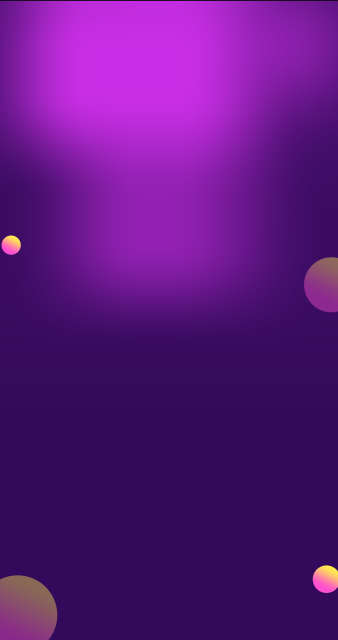
Reproduce this background procedurally as a WebGL 2 fragment shader.

```glsl
#version 300 es
precision highp float;

uniform vec2 u_resolution;
out vec4 fragColor;

#define NIGHT vec3(0.200, 0.040, 0.355)
#define ORCHID vec3(0.790, 0.182, 0.900)
#define PINK vec3(1.00, 0.31, 0.82)
#define YELLOW vec3(1.00, 0.93, 0.30)
#define EDGE_COLOR vec3(0.09, 0.04, 0.12)
#define EDGE_HEIGHT 0.0015
#define COLUMN_STRENGTH 0.61
#define PATCH_STRENGTH 0.52
#define HALO_STRENGTH 0.06

// Soft plateau: rises from a to b, falls from c to d
float plateau(float x, float a, float b, float c, float d) {
    return smoothstep(a, b, x) * (1.0 - smoothstep(c, d, x));
}

float bell(vec2 p, vec2 center, vec2 radius) {
    vec2 q = (p - center) / radius;
    return exp(-dot(q, q));
}

// Blurred lights, joined by screen blending
float glow(vec2 uv) {
    float crown = plateau(uv.x, -0.16, 0.28, 0.52, 0.88)
                * smoothstep(0.69, 0.86, uv.y)
                * (1.0 - 0.15 * smoothstep(0.92, 1.0, uv.y));
    float column = COLUMN_STRENGTH * plateau(uv.x, 0.02, 0.42, 0.50, 0.96)
                 * smoothstep(0.45, 0.625, uv.y);
    float corner = PATCH_STRENGTH * bell(uv, vec2(0.87, 0.93), vec2(0.20, 0.115));
    float halo = HALO_STRENGTH * smoothstep(0.32, 0.60, uv.y);
    return 1.0 - (1.0 - crown) * (1.0 - column) * (1.0 - corner) * (1.0 - halo);
}

// Disc with a diagonal gradient, lit from the upper right
vec3 addDisc(vec3 base, vec2 p, vec2 center, float radius, float opacity) {
    vec2 q = (p - center) / radius;
    float pixel = 1.0 / u_resolution.y;
    float coverage = clamp(0.5 + (1.0 - length(q)) * radius / pixel, 0.0, 1.0);
    float light = smoothstep(-0.75, 1.0, dot(q, vec2(0.45, 0.89)));
    return mix(base, mix(PINK, YELLOW, light), coverage * opacity);
}

void main() {
    vec2 uv = gl_FragCoord.xy / u_resolution;
    float aspect = u_resolution.x / u_resolution.y;
    vec2 p = vec2(uv.x * aspect, uv.y);

    vec3 color = mix(NIGHT, ORCHID, glow(uv));

    // Each disc: center as a share of the canvas, radius by height, opacity
    vec4 discs[4] = vec4[4](
        vec4(0.033, 0.617, 0.0150, 1.00),
        vec4(0.981, 0.555, 0.0430, 0.42),
        vec4(0.966, 0.095, 0.0215, 1.00),
        vec4(0.052, 0.039, 0.0620, 0.42));
    for (int i = 0; i < 4; i++) {
        vec2 center = vec2(discs[i].x * aspect, discs[i].y);
        color = addDisc(color, p, center, discs[i].z, discs[i].w);
    }

    // Thin dark rim along the top
    float rim = clamp(0.5 + (uv.y - 1.0 + EDGE_HEIGHT) * u_resolution.y, 0.0, 1.0);
    fragColor = vec4(mix(color, EDGE_COLOR, rim), 1.0);
}
```
